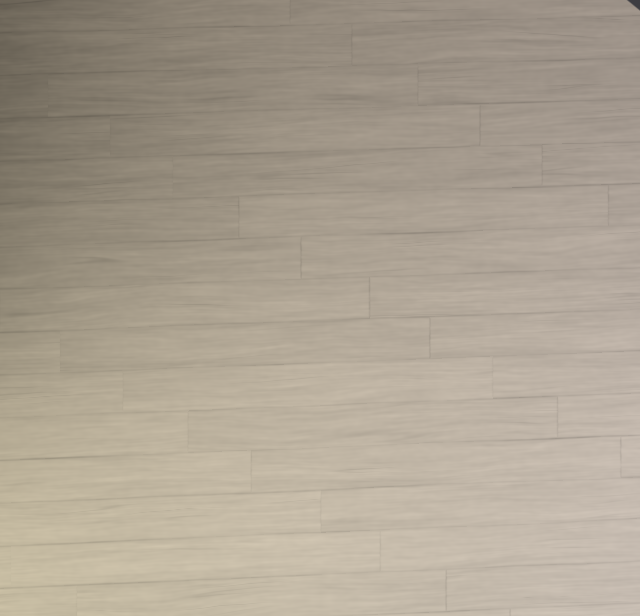
This texture is drawn by a Shadertoy shader. Its source:

```glsl
// Pale oak plank floor with staggered joints, slightly tilted, shaded toward the upper left.

vec2 hash2(vec2 p) {
    vec3 q = fract(p.xyx * vec3(0.1031, 0.1030, 0.0973));
    q += dot(q, q.yzx + 33.33);
    return fract((q.xx + q.yz) * q.zy);
}

// Gradient noise, about -0.7 to 0.7
float gnoise(vec2 p) {
    vec2 i = floor(p), f = p - i;
    vec2 u = f * f * f * (f * (f * 6.0 - 15.0) + 10.0);
    vec2 e = vec2(0.0, 1.0);
    float a = dot(hash2(i) * 2.0 - 1.0, f);
    float b = dot(hash2(i + e.yx) * 2.0 - 1.0, f - e.yx);
    float c = dot(hash2(i + e.xy) * 2.0 - 1.0, f - e.xy);
    float d = dot(hash2(i + e.yy) * 2.0 - 1.0, f - e.yy);
    return mix(mix(a, b, u.x), mix(c, d, u.x), u.y);
}

// Long streaks along the plank: x in canvas heights, v in plank widths
float woodGrain(vec2 p, vec2 seed) {
    p += seed * 57.0;
    float v = p.y + 0.22 * gnoise(p * vec2(3.5, 1.2)) + 0.03 * gnoise(p * vec2(22.0, 4.0));
    float broad = gnoise(vec2(p.x * 2.5, v * 3.0));
    float streak = gnoise(vec2(p.x * 7.0, v * 8.0));
    float fine = gnoise(vec2(p.x * 20.0, v * 16.0));
    // Sparse thin dark veins that start and stop along the board
    float vein = 1.0 - smoothstep(0.0, 0.07, abs(gnoise(vec2(p.x * 2.2, v * 4.5) + 31.0)));
    vein *= smoothstep(0.02, 0.4, gnoise(p * vec2(6.0, 2.2) + 9.0));
    return 0.036 * broad + 0.036 * streak + 0.030 * fine - 0.036 * vein;
}

// Soft line with a rounded profile of half width w at distance d
float line(float d, float w) {
    float soft = max(w, 0.7 / iResolution.y);
    return exp(-d * d / (soft * soft)) * w / soft;
}

void mainImage(out vec4 fragColor, in vec2 fragCoord) {
    vec2 p = fragCoord / iResolution.y;
    float aspect = iResolution.x / iResolution.y;
    float down = 1.0 - p.y;

    // Plank rows: the tilt grows a little toward the bottom, edges waver slightly
    float v = (down + (0.027 + 0.018 * down) * p.x) * 14.41 + 0.2285;
    v += 0.03 * gnoise(vec2(p.x * 5.0, v * 0.8));
    float row = floor(v);

    // Each row steps its joints sideways by a constant amount
    float stagger = 0.180 + 0.104 * (row - 3.0) + 0.010 * (hash2(vec2(row, 4.0)).x - 0.5);
    float along = (p.x - stagger) / 0.600;
    vec2 seed = hash2(vec2(row, floor(along)) + 17.0);

    // Light falls off upward and toward the left wall
    float light = mix(0.62, 0.775, smoothstep(-0.1, 0.8, down));
    light -= 0.20 * exp(-2.6 * p.x) * (1.0 - smoothstep(0.3, 0.95, down));
    light += 0.012 * gnoise(p * 3.0);

    // Plank tone, grain and fine mottling
    light += 0.014 * (seed.x - 0.5) + woodGrain(vec2(p.x, v), seed);
    light += 0.014 * gnoise(p * vec2(70.0, 130.0));

    // Long seams: faint stretches broken by darker ones
    float edge = round(v);
    float seamDist = abs(v - edge) / 14.41;
    float wear = smoothstep(-0.15, 0.45, gnoise(vec2(p.x * 4.0, edge * 7.3)));
    wear *= 0.75 + 0.7 * gnoise(vec2(p.x * 28.0, edge * 3.7));
    float seam = line(seamDist, 0.0017) * mix(0.018, 0.105, wear);
    seam += 0.012 * exp(-seamDist * 260.0);

    // Butt joints, nearly lost on the left
    float jointDist = abs(along - round(along)) * 0.600;
    float jointSeed = hash2(vec2(row, round(along)) + 5.0).x;
    float patchy = 0.8 + 0.8 * gnoise(vec2(row * 5.3, v * 5.0));
    float joint = line(jointDist, 0.0015) * mix(0.012, 0.06, smoothstep(0.0, 0.8, p.x));
    joint *= (0.4 + 0.8 * jointSeed) * patchy;
    light -= max(seam, joint);

    // Warm beige, yellower at the left and cooler at the lower right
    float right = p.x / aspect;
    vec3 tint = vec3(1.0, 0.932 + 0.016 * down, mix(0.815, 0.87, right) + 0.025 * right * down);
    vec3 color = light * tint;

    // Dark object cutting the upper right corner
    float corner = (aspect - p.x) / 0.0215 + down / 0.0175;
    color = mix(vec3(0.24, 0.24, 0.26), color, smoothstep(0.85, 1.1, corner));

    fragColor = vec4(color, 1.0);
}
```
